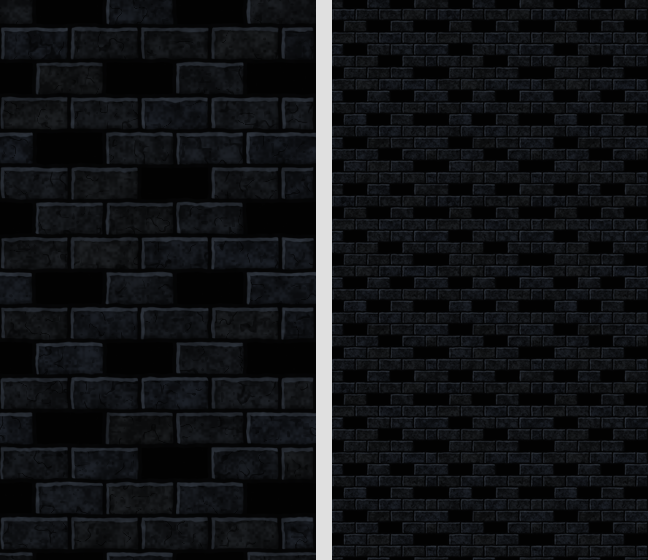
Left: one tile. Right: repeated 3 by 3.
This texture is drawn by a WebGL 1 fragment shader. Its source:

```glsl
precision highp float;
uniform vec2 u_resolution;

float hash(vec2 p) {
  return fract(sin(dot(p, vec2(12.9898, 78.233))) * 43758.5453);
}

// Value noise that wraps over the 9 by 16 unit wall; scale is a whole number
float noise(vec2 p, float scale) {
  vec2 period = vec2(9.0, 16.0) * scale;
  p *= scale;
  vec2 i = floor(p), f = fract(p);
  f = f * f * (3.0 - 2.0 * f);
  vec2 a = mod(i, period), b = mod(i + 1.0, period);
  return mix(mix(hash(a), hash(vec2(b.x, a.y)), f.x),
             mix(hash(vec2(a.x, b.y)), hash(b), f.x), f.y);
}

float roundedBox(vec2 p, vec2 halfSize, float radius) {
  vec2 d = abs(p) - halfSize + radius;
  return length(max(d, 0.0)) + min(max(d.x, d.y), 0.0) - radius;
}

// Recessed bricks, in a layout that repeats every eight courses
bool isRecessed(float course, float column) {
  float c = mod(course, 8.0);
  if (mod(c, 2.0) > 0.5) return c == 5.0 && column == 2.0;
  if (c < 3.0) return mod(column + c * 0.5, 2.0) < 0.5;
  return column == (c - 4.0) * 1.5;
}

void main() {
  vec2 p = gl_FragCoord.xy / u_resolution * vec2(9.0, 16.0);
  float soft = 0.012 + 8.0 / u_resolution.y;

  // Running bond: courses counted from the top, alternate ones shifted by half a brick
  float depth = 16.25 - p.y;
  float course = mod(floor(depth), 16.0);
  float shift = 1.0 - mod(course, 2.0);
  float along = mod(p.x - shift, 9.0);
  float lastColumn = 4.0 - shift;
  float column = min(floor(along * 0.5), lastColumn);
  float width = column == lastColumn ? 9.0 - 2.0 * column : 2.0;
  vec2 local = vec2(along - 2.0 * column, fract(depth));
  float tone = hash(vec2(column + 3.0, course + 7.0));

  // Uneven brick outline
  vec2 wobble = vec2(noise(p, 3.0), noise(p + 4.37, 3.0)) - 0.5;
  vec2 chips = vec2(noise(p, 9.0), noise(p + 2.61, 9.0)) - 0.5;
  vec2 q = local + wobble * 0.045 + chips * 0.02;
  vec2 low = vec2(0.03, 0.04), high = vec2(width - 0.08, 0.93);
  float d = roundedBox(q - 0.5 * (low + high), 0.5 * (high - low), 0.04);
  float inside = 1.0 - smoothstep(-soft, soft, d);

  // Mottled stone face
  float broad = noise(p, 2.0);
  float medium = noise(p + 1.7, 5.0);
  float grain = noise(p, 13.0);
  float mottle = 0.35 * broad + 0.35 * medium + 0.3 * grain;
  vec3 stone = mix(vec3(0.045, 0.05, 0.058), vec3(0.107, 0.119, 0.138),
                   smoothstep(0.2, 0.85, mottle));
  stone *= mix(vec3(1.03, 1.0, 0.93), vec3(0.96, 1.0, 1.07), tone);
  stone *= 0.92 + 0.16 * hash(vec2(course, column));

  // Broken, crooked cracks and small pits
  vec2 bent = p + 0.2 * vec2(medium - 0.5, noise(p + 5.3, 6.0) - 0.5);
  float vein = abs(noise(bent + 0.37, 3.0) - 0.5);
  float crack = (1.0 - smoothstep(0.01, 0.06, vein)) * smoothstep(0.42, 0.65, noise(p + 7.1, 4.0));
  float pit = smoothstep(0.72, 0.9, noise(p + 3.9, 9.0));
  stone *= (1.0 - 0.5 * crack) * (1.0 - 0.3 * pit);

  // Shade toward the lower and right edges
  vec2 farEdge = high - q;
  stone *= 0.72 + 0.28 * smoothstep(0.0, 0.14, min(farEdge.x, farEdge.y));

  // Worn light bevel along the top and left edges
  vec2 nearEdge = q - low;
  vec2 bevel = vec2(0.085, 0.1) + 0.05 * wobble.yx + 0.03 * chips.yx;
  vec2 lit = 1.0 - smoothstep(bevel - soft, bevel + soft, nearEdge);
  float rim = max(lit.x, lit.y);
  vec3 bevelColor = vec3(0.16, 0.18, 0.21) * (0.78 + 0.3 * medium + 0.14 * grain);
  bevelColor *= 0.88 + 0.2 * tone;
  vec2 groove = smoothstep(bevel, bevel + 0.1, nearEdge);
  stone *= 0.8 + 0.2 * min(groove.x, groove.y);
  stone = mix(stone, bevelColor, rim * (0.78 + 0.2 * broad));

  // Dark mortar and black recesses
  vec3 mortar = vec3(0.018, 0.019, 0.021) * (0.7 + 0.5 * medium);
  vec3 recess = vec3(0.006) + 0.004 * grain;
  vec3 fill = isRecessed(course, column) ? recess : stone;
  gl_FragColor = vec4(mix(mortar, fill, inside), 1.0);
}
```
